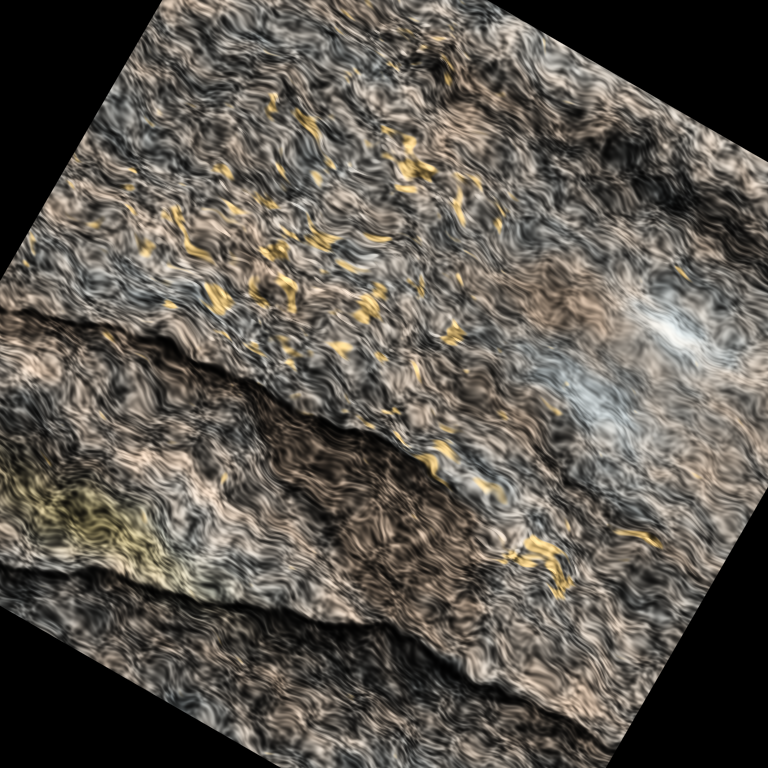
This texture is drawn by a Shadertoy shader. Its source:

```glsl
const float TILT = 0.5236;          // bedding angle of the slab, radians
const float HALF_SIDE = 0.5;        // half the slab's side
const float BASE_TONE = -0.36;      // mean brightness on a logistic scale
const float STREAK_SLOPE = 0.1;     // grain shear against the bedding
const float WARP = 0.016;
const float CRACK_WIDTH = 0.004;
const vec2 FORM_SCALE = vec2(4.0, 10.0);
const vec2 BLOTCH_SCALE = vec2(20.0, 42.0);
const vec2 STREAK_SCALE = vec2(46.0, 115.0);
const vec2 FINE_SCALE = vec2(95.0, 220.0);
const vec4 GRAIN_WEIGHTS = vec4(0.6, 1.0, 1.25, 1.2);
const vec3 WARM_TINT = vec3(1.11, 0.99, 0.87);
const vec3 COOL_TINT = vec3(0.96, 1.01, 1.02);
const vec3 OCHRE_TINT = vec3(1.12, 1.01, 0.62);
const vec3 GOLD_TINT = vec3(1.24, 1.0, 0.52);

vec2 gradientAt(vec2 cell) {
    vec3 h = fract(vec3(cell.xyx) * vec3(0.1031, 0.1030, 0.0973));
    h += dot(h, h.yzx + 33.33);
    float angle = 6.2832 * fract((h.x + h.y) * h.z);
    return vec2(cos(angle), sin(angle));
}

// Gradient noise, roughly -1 to 1
float noise(vec2 p) {
    vec2 i = floor(p), f = p - i;
    vec2 w = f * f * f * (f * (f * 6.0 - 15.0) + 10.0);
    vec2 e = vec2(1.0, 0.0);
    float low = mix(dot(gradientAt(i), f), dot(gradientAt(i + e), f - e), w.x);
    float high = mix(dot(gradientAt(i + e.yx), f - e.yx),
                     dot(gradientAt(i + 1.0), f - 1.0), w.x);
    return 1.6 * mix(low, high, w.y);
}

float blob(vec2 p, vec2 centre, vec2 radius) {
    vec2 d = (p - centre) / radius;
    return exp(-dot(d, d));
}

// Shade under an overhang; depth below the crack is positive
float overhang(float depth, float reach) {
    return smoothstep(-CRACK_WIDTH, CRACK_WIDTH, depth) * exp(-max(depth, 0.0) / reach);
}

float line(float d, float width) {
    return exp(-d * d / (width * width));
}

void mainImage(out vec4 fragColor, in vec2 fragCoord) {
    float unit = min(iResolution.x, iResolution.y);
    vec2 canvas = (fragCoord - 0.5 * iResolution.xy) / unit;
    float c = cos(TILT), s = sin(TILT);
    vec2 slab = vec2(c * canvas.x - s * canvas.y, s * canvas.x + c * canvas.y);

    // Warped bedding and sheared grain coordinates
    vec2 p = slab + WARP * vec2(noise(slab * 7.0), noise(slab * 8.0 + 17.0));
    p += 0.5 * WARP * vec2(noise(slab * 27.0 + 5.0), noise(slab * 24.0 + 41.0));
    vec2 q = p + vec2(0.0, STREAK_SLOPE * p.x);

    // Grain, calmer around the smooth quartz and the brown lens
    float quartz = blob(p, vec2(0.30, 0.245), vec2(0.15, 0.045));
    float seam = blob(p, vec2(0.26, 0.11), vec2(0.09, 0.028));
    float lens = blob(p, vec2(0.15, 0.225), vec2(0.09, 0.05));
    float calm = blob(p, vec2(0.28, 0.18), vec2(0.24, 0.14));
    vec4 grain = vec4(noise(q * FORM_SCALE + 3.0), noise(q * BLOTCH_SCALE + 11.0),
                      noise(q * STREAK_SCALE + 29.0), noise(q * FINE_SCALE + 53.0));
    float tone = BASE_TONE + dot(grain, GRAIN_WEIGHTS) * (1.0 - 0.5 * calm);

    // Light and dark beds
    tone += 1.4 * quartz + 0.8 * seam - 0.5 * lens + 0.25 * calm;
    tone += 2.2 * blob(p, vec2(0.29, 0.245), vec2(0.025, 0.012));
    tone -= 1.6 * blob(p, vec2(0.2, 0.41), vec2(0.24, 0.045));
    tone -= 1.0 * blob(p, vec2(-0.15, 0.385), vec2(0.06, 0.03));
    tone += 0.8 * smoothstep(0.45, 0.48, p.y) * smoothstep(-0.15, 0.05, p.x);
    tone += 1.1 * blob(p, vec2(-0.18, -0.245), vec2(0.09, 0.025));
    tone += 1.0 * blob(p, vec2(-0.42, -0.21), vec2(0.09, 0.03));
    tone -= 0.9 * blob(p, vec2(-0.34, -0.29), vec2(0.13, 0.025));

    // Two cracks with shaded overhangs
    float upper = -0.068 - 0.24 * (p.x - 0.12) * (p.x - 0.12) - p.y;
    float lower = min(-0.455 + 0.37 * (p.x + 0.32), -0.275 + 0.04 * (p.x - 0.15)) - p.y;
    float upperFade = smoothstep(0.24, 0.04, p.x);
    float shade = overhang(upper, 0.04) * upperFade;
    tone -= 1.6 * shade + 1.8 * line(upper, CRACK_WIDTH) * upperFade;
    tone -= 2.1 * overhang(lower, 0.06) + 1.8 * line(lower, 1.5 * CRACK_WIDTH);
    tone += 0.6 * overhang(-lower, 0.025);

    // Brown block behind a diagonal ridge, between the cracks
    float between = smoothstep(0.0, 0.015, upper) * smoothstep(0.0, 0.015, -lower);
    float ridge = p.y + 0.105 + 0.56 * (p.x + 0.14);
    float block = between * smoothstep(-0.01, 0.02, ridge)
                * smoothstep(0.28, 0.23, p.x + 0.6 * (p.y + 0.2));
    tone -= 0.4 * block + 0.9 * between * line(ridge, 0.012);
    float step2 = p.y - 0.02 + 0.15 * (p.x - 0.25);
    tone -= 1.2 * line(step2, 0.007) * smoothstep(0.14, 0.22, p.x);

    // Gold flakes and pale glints
    float zone = 0.55 * blob(p, vec2(-0.2, 0.06), vec2(0.28, 0.17))
               + 0.7 * blob(p, vec2(-0.08, 0.26), vec2(0.11, 0.03))
               + 0.6 * blob(p, vec2(-0.2, 0.4), vec2(0.12, 0.06))
               + 0.5 * blob(p, vec2(-0.267, 0.243), vec2(0.05, 0.02))
               + 0.9 * blob(p, vec2(0.29, -0.1), vec2(0.1, 0.028))
               + 0.9 * blob(p, vec2(0.38, -0.016), vec2(0.045, 0.02))
               + 0.7 * blob(p, vec2(0.1, -0.045), vec2(0.09, 0.018))
               + 0.9 * blob(p, vec2(0.059, 0.108), vec2(0.022, 0.014))
               + 0.9 * blob(p, vec2(0.254, 0.318), vec2(0.028, 0.01));
    float flakes = noise(q * vec2(22.0, 46.0) + 71.0) + 0.35 * grain.z;
    float gold = smoothstep(0.62, 0.95, zone + 0.75 * flakes);
    float glint = smoothstep(0.35, 0.75, noise(q * vec2(42.0, 125.0) + 97.0));
    tone += 0.8 * gold + 1.3 * glint * smoothstep(0.1, 0.5, zone);

    // Mineral tints
    float warmth = 0.6 + 0.5 * noise(p * vec2(6.0, 11.0) + 61.0) + 0.35 * grain.y
                 + 0.6 * (block + lens + shade) - 0.6 * (quartz + seam);
    vec3 tint = mix(COOL_TINT, WARM_TINT, clamp(warmth, 0.0, 1.2));
    float ochre = blob(p, vec2(-0.24, -0.35), vec2(0.17, 0.038));
    tint = mix(tint, OCHRE_TINT, 0.85 * ochre);
    tint = mix(tint, GOLD_TINT, 0.9 * gold);
    float light = 1.0 / (1.0 + exp(-tone));
    vec3 rock = light * mix(tint, vec3(1.0), 0.4 * light * light);

    // Slab outline on black
    float edge = max(abs(slab.x), abs(slab.y)) - HALF_SIDE;
    float inside = 1.0 - smoothstep(-0.75 / unit, 0.75 / unit, edge);
    fragColor = vec4(clamp(rock, 0.0, 1.0) * inside, 1.0);
}
```
